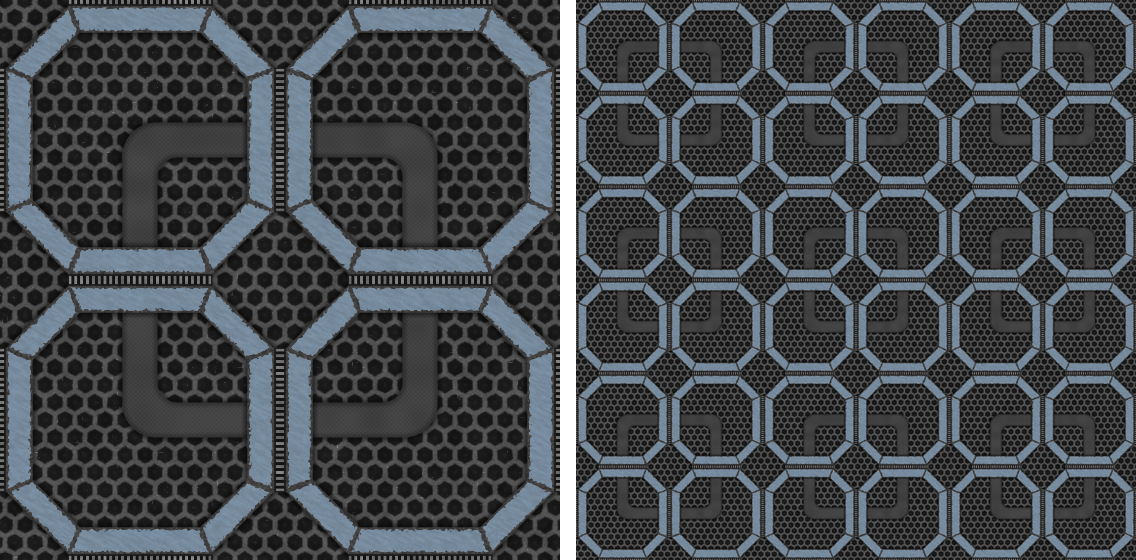
Left, the tile; right, the same tile 3 across and 3 down.
Give the GLSL for this pattern, as a Shadertoy shader.

```glsl
// Worn blue octagonal frames, two by two, over a dark hexagonal grille.
// A rounded square duct runs under the frames and ribbed strips join them.
// Layers are distance functions; all noise wraps so that the tile is seamless.

const vec3 BLUE = vec3(0.475, 0.555, 0.63);
const vec3 GRIME = vec3(0.25, 0.245, 0.24);
const float FRAME_WIDTH = 0.048;

float hash(vec2 p) {
    vec3 h = fract(vec3(p.xyx) * 0.1031);
    h += dot(h, h.yzx + 33.33);
    return fract((h.x + h.y) * h.z);
}

// Value noise that wraps after a whole period
float noise(vec2 p, vec2 period) {
    vec2 i = floor(p), f = fract(p);
    f = f * f * (3.0 - 2.0 * f);
    vec2 a = mod(i, period), b = mod(i + 1.0, period);
    return mix(mix(hash(a), hash(vec2(b.x, a.y)), f.x),
               mix(hash(vec2(a.x, b.y)), hash(b), f.x), f.y);
}

float tileNoise(vec2 p, float count) {
    return noise(p * count, vec2(count));
}

// Fine strokes along a shallow slope; integer shear keeps them periodic
float streaks(vec2 p) {
    vec2 count = vec2(32.0, 128.0);
    return noise(vec2(2.0 * p.x - p.y, p.x + 2.0 * p.y) * count, count);
}

float cover(float d, float aa) {
    return smoothstep(-aa, aa, d);
}

float roundedBox(vec2 p, float halfSize, float radius) {
    vec2 q = abs(p) - halfSize + radius;
    return length(max(q, 0.0)) + min(max(q.x, q.y), 0.0) - radius;
}

// Distance to the nearest hexagon wall, in hexagon widths
float hexWall(vec2 p) {
    vec2 s = vec2(1.0, 1.7320508);
    vec2 g = p * vec2(28.0, 16.0) * s - vec2(0.25, 0.0);
    vec2 a = mod(g, s) - 0.5 * s;
    vec2 b = mod(g - 0.5 * s, s) - 0.5 * s;
    vec2 c = abs(dot(a, a) < dot(b, b) ? a : b);
    return 0.5 - max(c.x, dot(c, 0.5 * s));
}

vec3 grille(vec2 p, float grain) {
    float wall = hexWall(p) + 0.05 * (tileNoise(p, 192.0) - 0.5);
    float blotch = tileNoise(p, 48.0);
    float rim = mix(0.27, 0.37, 0.5 * blotch + 0.5 * grain);
    float pit = 0.075 + 0.035 * blotch + 0.03 * smoothstep(0.33, 0.5, wall);
    float speck = 0.22 * smoothstep(0.9, 1.0, tileNoise(p + 0.5, 224.0));
    return vec3(mix(rim, pit, smoothstep(0.06, 0.19, wall)) + speck * blotch);
}

vec3 duct(vec2 p, float depth) {
    vec2 wave = cos(6.2831853 * 128.0 * p);
    float shade = mix(0.19, 0.255, smoothstep(0.0, 0.012, depth));
    return vec3(shade + 0.018 * wave.x * wave.y + 0.04 * (tileNoise(p, 24.0) - 0.5));
}

vec3 ribs(vec2 p, float along, float grain) {
    float bar = smoothstep(-0.4, 0.4, cos(6.2831853 * 96.0 * along));
    float light = mix(0.36, 0.56, tileNoise(p, 64.0)) + 0.08 * (grain - 0.5);
    return vec3(mix(0.07, light, bar));
}

// Painted plate, ragged and dirty close to its edges
vec3 plate(vec2 p, float edge, float grain) {
    float fray = tileNoise(p, 256.0);
    float rag = 0.005 * fray * fray + 0.0015 * tileNoise(p, 96.0);
    vec3 paint = BLUE * (0.93 + 0.1 * streaks(p) + 0.05 * (grain - 0.5));
    vec3 dirt = GRIME * (0.75 + 0.5 * grain);
    return mix(dirt, paint, smoothstep(0.0008, 0.0035, edge - rag));
}

void mainImage(out vec4 fragColor, in vec2 fragCoord) {
    vec2 p = fragCoord / iResolution.xy;
    float aa = 0.75 / iResolution.y;
    float grain = tileNoise(p, 320.0);

    // Folded coordinates inside one of the four cells
    vec2 q = 0.5 * abs(fract(2.0 * p) - 0.5);
    float far = max(q.x, q.y), along = min(q.x, q.y);

    // Octagon: inset from straight and diagonal sides, mitre where they agree
    float straight = 0.2396 - far;
    float diagonal = 0.2596 - (q.x + q.y) * 0.70711;
    float inset = min(straight, diagonal);
    float band = min(inset, FRAME_WIDTH - inset);
    float mitre = abs(straight - diagonal) / 0.765;

    // Grille and duct
    float ductDepth = min(-roundedBox(p - 0.5, 0.28125, 0.06),
                          roundedBox(p - 0.5, 0.21875, 0.036));
    vec3 color = grille(p, grain);
    color *= mix(0.6, 1.0, smoothstep(0.0, 0.01, -ductDepth));
    color = mix(color, duct(p, ductDepth), cover(ductDepth, aa));

    // Shadow beside the frames
    color *= mix(0.55, 1.0, smoothstep(0.0, 0.012, -band));

    // Joining strips in their dark channels
    float gap = 0.25 - far;
    float channel = min(0.129 - along, 0.0104 - gap);
    float strip = min(0.127 - along, 0.0072 - gap);
    color = mix(color, vec3(0.1), cover(channel, aa));
    color = mix(color, ribs(p, along, grain), cover(strip, aa));

    // Frames
    color = mix(color, plate(p, min(band, mitre), grain), cover(band, aa));
    fragColor = vec4(color, 1.0);
}
```
